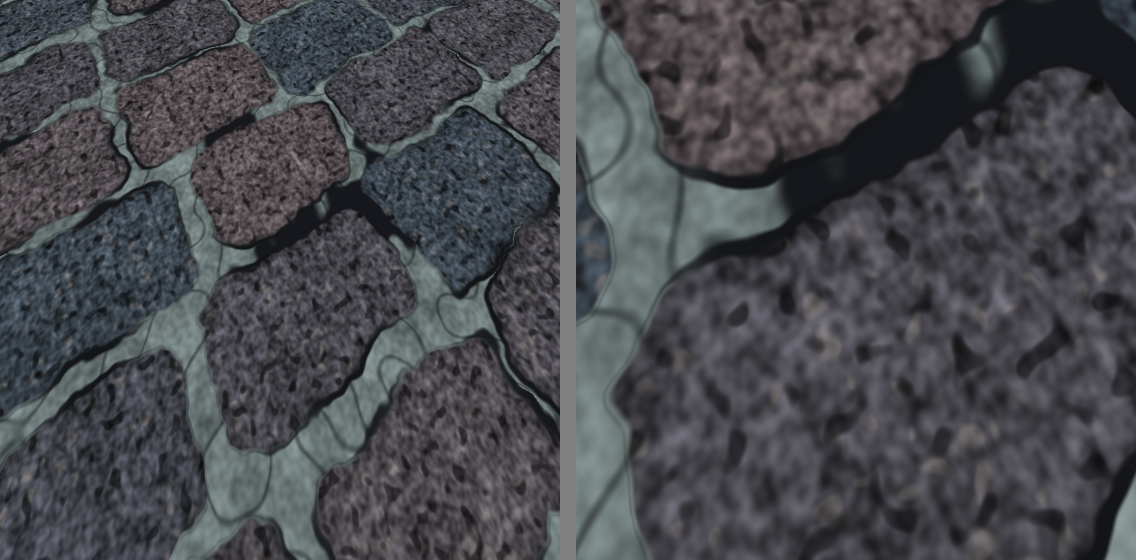
Left, the full canvas; right, a detail of the centre.
This texture is drawn by a Shadertoy shader. Its source:

```glsl
// Old cobblestones seen at a slant: a jittered grid of rounded boxes on a
// tilted ground plane, bent by gradient noise. Pale mortar or dark earth fills
// the joints, black cracks follow the edges, and chips and pits grain the stone.

const float HORIZON = 1.7;               // height of the vanishing line
const vec2  ROW_DIR = vec2(0.8415, 0.5403);
const vec2  STONE_PITCH = vec2(0.315, 0.205);
const vec2  GRID_ORIGIN = vec2(0.03, 0.134);
const float ROW_SHIFT = 0.28;
const float GAP_MIN = 0.004;
const float GAP_MAX = 0.021;
const float CORNER = 0.034;
const float TILT = 0.12;
const float CRACK_WIDTH = 0.0042;
const float SOFTNESS = 0.0014;
const float GRAIN = 0.62;
const float CHIP_SCALE = 62.0;

const vec3 BROWN  = vec3(0.335, 0.302, 0.312);
const vec3 VIOLET = vec3(0.280, 0.274, 0.302);
const vec3 SLATE  = vec3(0.235, 0.272, 0.308);
const vec3 MORTAR = vec3(0.425, 0.475, 0.472);
const vec3 CHIP   = vec3(0.460, 0.440, 0.430);
const vec3 EARTH  = vec3(0.085, 0.092, 0.108);

vec2 hash2(vec2 p) {
    vec3 a = fract(p.xyx * vec3(0.1031, 0.1030, 0.0973));
    a += dot(a, a.yzx + 33.33);
    return fract((a.xx + a.yz) * a.zy);
}

float cornerSlope(vec2 cell, vec2 corner, vec2 f) {
    float angle = 6.2832 * hash2(cell + corner).x;
    return dot(vec2(cos(angle), sin(angle)), f - corner);
}

float gradientNoise(vec2 p) {
    vec2 i = floor(p), f = p - i;
    vec2 s = f * f * f * (f * (f * 6.0 - 15.0) + 10.0);
    vec2 e = vec2(1.0, 0.0);
    return mix(mix(cornerSlope(i, e.yy, f), cornerSlope(i, e.xy, f), s.x),
               mix(cornerSlope(i, e.yx, f), cornerSlope(i, e.xx, f), s.x), s.y);
}

vec2 warp(vec2 p) {
    return vec2(gradientNoise(p), gradientNoise(p + 37.4));
}

float roundBox(vec2 p, vec2 halfSize, float r) {
    vec2 q = abs(p) - halfSize + r;
    return length(max(q, 0.0)) + min(max(q.x, q.y), 0.0) - r;
}

// Signed distance to the stone of this cell; also returns the cell's id.
float stoneDistance(vec2 p, out vec2 id) {
    vec2 g = (p - GRID_ORIGIN) / STONE_PITCH;
    g.x += (hash2(vec2(floor(g.y), 5.0)).x - 0.5) * ROW_SHIFT;
    id = floor(g);
    vec2 gap = mix(vec2(GAP_MIN), vec2(GAP_MAX), hash2(id + 11.0));
    vec2 local = (fract(g) - 0.5) * STONE_PITCH;
    local += (hash2(id + 71.0) - 0.5) * gap;
    float a = (hash2(id + 23.0).x - 0.5) * TILT;
    local = mat2(cos(a), -sin(a), sin(a), cos(a)) * local;
    return roundBox(local, 0.5 * STONE_PITCH - gap, CORNER);
}

// Small pale chips, one at most in each cell.
float chips(vec2 p, float soft) {
    p += 0.5 * warp(p * 1.3);
    vec2 id = floor(p), r = hash2(id + 3.0);
    vec2 center = 0.35 + 0.3 * hash2(id + 19.0);
    float radius = mix(0.12, 0.34, r.y);
    float inside = 1.0 - smoothstep(radius - soft, radius + soft, length(p - id - center));
    return inside * step(0.62, r.x);
}

vec3 stoneColor(vec2 p, vec2 id, float d, float pixel) {
    float tone = hash2(id + 47.0).x;
    vec3 color = mix(SLATE, VIOLET, smoothstep(0.1, 0.35, tone));
    color = mix(color, BROWN, smoothstep(0.5, 0.9, tone));
    float grain = 0.5 * gradientNoise(p * 14.0) + 0.6 * gradientNoise(p * 48.0)
                + gradientNoise(p * 100.0) + 0.7 * gradientNoise(p * 175.0);
    color *= 1.0 + GRAIN * grain;
    float chip = chips(p * CHIP_SCALE, 0.1 + pixel * CHIP_SCALE);
    color = mix(color, CHIP * (0.95 + 0.4 * grain), 0.6 * chip);
    float pit = smoothstep(0.2, 0.42, gradientNoise(p * 66.0 + 7.0));
    color *= 1.0 - 0.5 * pit;
    return color * mix(1.0, 0.82, smoothstep(-0.016, 0.0, d));
}

vec3 jointColor(vec2 p) {
    float mottle = 0.35 * gradientNoise(p * 19.0) + 0.25 * gradientNoise(p * 55.0)
                 + 0.22 * gradientNoise(p * 130.0);
    float seam = 1.0 - smoothstep(0.0, 0.05, abs(gradientNoise(p * 13.0 + 3.0)));
    vec3 mortar = MORTAR * (1.0 + mottle) * (1.0 - 0.35 * seam);
    float filled = smoothstep(-0.30, -0.20, gradientNoise(p * 5.0 + 61.0)
                 + 0.3 * gradientNoise(p * 24.0));
    return mix(EARTH, mortar, filled);
}

void mainImage(out vec4 fragColor, in vec2 fragCoord) {
    // Canvas to ground plane, turned along the rows
    vec2 uv = fragCoord / iResolution.xy;
    float depth = 1.0 / (HORIZON - uv.y);
    vec2 ground = vec2((uv.x - 0.5) * depth, depth);
    vec2 p = vec2(dot(ground, ROW_DIR), dot(ground, vec2(-ROW_DIR.y, ROW_DIR.x)));
    float pixel = depth * depth / iResolution.y;
    float soft = SOFTNESS + pixel;

    // Worn outlines
    vec2 id;
    vec2 bent = p + 0.030 * warp(p * 6.0) + 0.013 * warp(p * 21.0) + 0.005 * warp(p * 60.0);
    float d = stoneDistance(bent, id) + 0.008 * gradientNoise(p * 11.0 + 29.0);

    // Stone, joint and the crack between them
    vec3 color = mix(stoneColor(p, id, d, pixel), jointColor(p), smoothstep(-soft, soft, d));
    float open = smoothstep(-0.25, 0.35, gradientNoise(p * 8.0 + 83.0));
    float width = CRACK_WIDTH * open;
    float crack = 1.0 - smoothstep(width - soft, width + soft, abs(d - 0.002));
    color = mix(color, EARTH * 0.85, crack * mix(0.45, 1.0, open));

    fragColor = vec4(color, 1.0);
}
```
